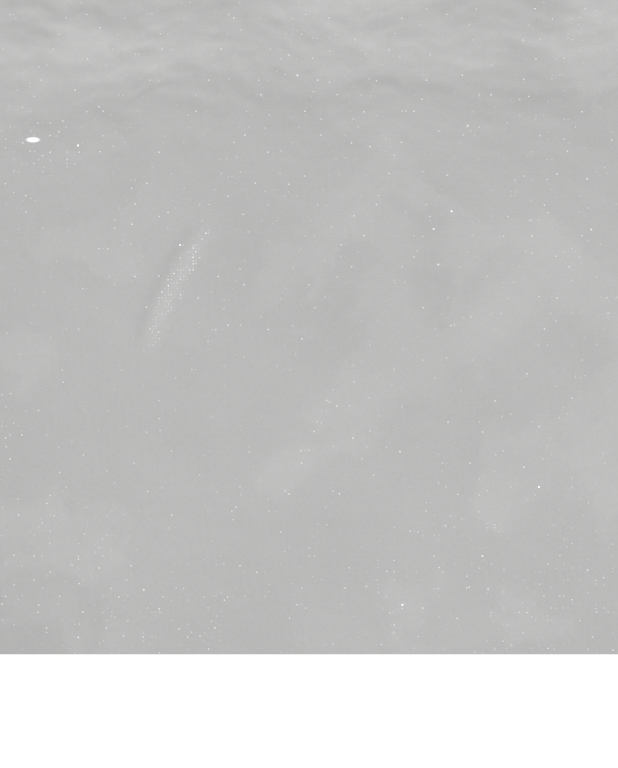
Give the GLSL for this texture, as a Shadertoy shader.

```glsl
#define PLASTER vec3(0.728, 0.728, 0.726)
#define BLANK vec3(1.0)
#define BAND_HEIGHT 0.148
#define MOTTLE 0.028
#define GRAIN 0.014
#define RELIEF 0.035
#define SPECK_CELLS 190.0
#define SPECK_DENSITY 0.05
#define SPECK_RADIUS 0.0011

float hash(vec2 p) {
    return fract(sin(dot(p, vec2(127.1, 311.7))) * 43758.5453);
}

float noise(vec2 p) {
    vec2 i = floor(p), f = fract(p);
    f = f * f * (3.0 - 2.0 * f);
    return mix(mix(hash(i), hash(i + vec2(1, 0)), f.x),
               mix(hash(i + vec2(0, 1)), hash(i + vec2(1, 1)), f.x), f.y);
}

float fbm(vec2 p) {
    float sum = 0.0, amp = 0.5;
    for (int i = 0; i < 5; i++) {
        sum += amp * noise(p);
        p = mat2(1.6, 1.2, -1.2, 1.6) * p + 7.3;
        amp *= 0.5;
    }
    return sum;
}

// Wavy surface height, stretched sideways
float surface(vec2 p) {
    vec2 warp = vec2(fbm(p * 4.0), fbm(p * 4.0 + 31.0)) - 0.5;
    return fbm(vec2(5.0, 11.0) * (p + 0.12 * warp));
}

// One scattered bright dot per occupied grid cell
float specks(vec2 p, float cells, float density, float radius) {
    vec2 id = floor(p * cells), f = fract(p * cells);
    vec2 center = 0.35 + 0.3 * vec2(hash(id + 3.1), hash(id + 8.7));
    float px = 1.0 / iResolution.y;
    float dist = length(f - center) / cells;
    float dot1 = 1.0 - smoothstep(radius - 0.5 * px, radius + 0.5 * px, dist);
    float shine = hash(id + 17.3);
    return dot1 * step(hash(id), density) * (0.2 + 0.8 * shine * shine * shine);
}

// Position along (0 to 1) and signed distance across a bowed streak
vec2 streakCoords(vec2 p, vec2 a, vec2 b, float bow) {
    vec2 dir = b - a;
    float len = length(dir);
    dir /= len;
    float along = dot(p - a, dir) / len;
    float across = dot(p - a, vec2(-dir.y, dir.x));
    return vec2(along, across - bow * along * (1.0 - along));
}

void mainImage(out vec4 fragColor, in vec2 fragCoord) {
    vec2 p = fragCoord / iResolution.y;
    float px = 1.0 / iResolution.y;

    // Cloudy mottling and fine grain
    float tone = MOTTLE * (fbm(p * vec2(9.0, 7.0) + 4.0) - 0.5);
    float patches = fbm(p * 10.0 + 2.0 * fbm(p * 6.0));
    tone += 0.016 * smoothstep(0.5, 0.68, patches);
    tone += GRAIN * (noise(p * 420.0) - 0.5);

    // Relief lit from above, strongest near the top
    float topness = smoothstep(0.72, 1.0, p.y);
    float slope = surface(p) - surface(p + vec2(0.004, 0.009));
    tone += RELIEF * (0.12 + 1.1 * topness) * clamp(slope * 8.0, -1.0, 1.0);

    // Glittering diagonal streak with a shaded rim
    vec2 s = streakCoords(p, vec2(0.190, 0.525), vec2(0.285, 0.715), 0.05);
    float span = smoothstep(0.0, 0.25, s.x) * (1.0 - smoothstep(0.7, 1.05, s.x));
    float core = span * exp(-pow(s.y / 0.011, 2.0));
    float rim = span * exp(-pow((s.y - 0.022) / 0.008, 2.0));
    tone += 0.025 * core - 0.018 * rim;

    // Darker rounded stain in the lower left
    float stain = length((p - vec2(0.055, 0.19)) * vec2(1.0, 1.15));
    stain += 0.04 * (fbm(p * 14.0) - 0.5);
    tone -= 0.017 * (1.0 - smoothstep(0.07, 0.1, stain));

    // Specks, denser in clusters and along the streak
    float cluster = smoothstep(0.4, 0.65, fbm(p * 5.0 + 11.0));
    float low = 1.0 - smoothstep(0.2, 0.45, p.y);
    float density = SPECK_DENSITY * (0.25 + cluster + 0.8 * low);
    float glitter = 0.55 * specks(p, SPECK_CELLS, density, SPECK_RADIUS);
    glitter += 0.7 * specks(p + 0.37, SPECK_CELLS * 1.3, 0.55 * core, SPECK_RADIUS);
    glitter += specks(p + 0.71, 45.0, 0.02, SPECK_RADIUS * 1.3);

    // Single flat glint near the left edge
    float glint = length((p - vec2(0.043, 0.818)) * vec2(0.4, 1.0));
    glitter += 1.0 - smoothstep(0.0025, 0.0025 + 1.5 * px, glint);

    vec3 color = mix(PLASTER + tone, BLANK, clamp(glitter, 0.0, 1.0));

    // Blank strip along the bottom
    float strip = 1.0 - smoothstep(-0.5 * px, 0.5 * px, p.y - BAND_HEIGHT);
    fragColor = vec4(mix(color, BLANK, strip), 1.0);
}
```
